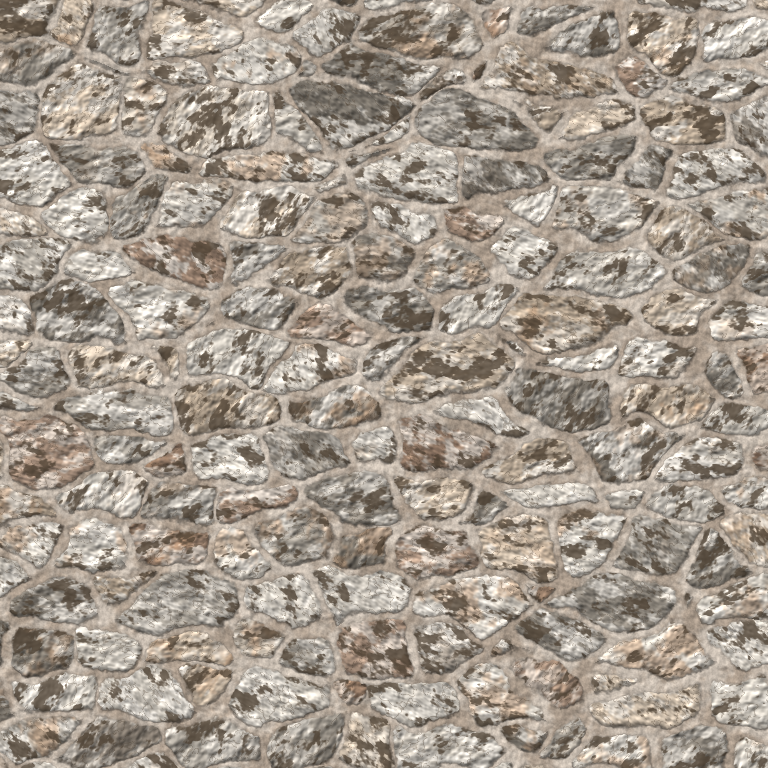
This texture is drawn by a Shadertoy shader. Its source:

```glsl
// Draws a rubble wall of rough grey, cream and rusty stones set in sandy mortar.

// Sineless hash: three random values per lattice point
vec3 hash3(vec2 p) {
    vec3 q = fract(p.xyx * vec3(.1031, .1030, .0973));
    q += dot(q, q.yxz + 33.33);
    return fract((q.xxy + q.yzz) * q.zyx);
}

float noise(vec2 p) {
    vec2 i = floor(p), f = fract(p);
    f = f * f * (3. - 2. * f);
    return mix(mix(hash3(i).x, hash3(i + vec2(1, 0)).x, f.x),
               mix(hash3(i + vec2(0, 1)).x, hash3(i + vec2(1, 1)).x, f.x), f.y);
}

// Four octaves with slow falloff, so that small detail stays strong
float fbm(vec2 p) {
    float sum = 0., amp = .4;
    for (int i = 0; i < 4; i++) {
        sum += amp * noise(p);
        p = mat2(1.6, 1.2, -1.2, 1.6) * p + 7.3;
        amp *= .68;
    }
    return sum;
}

float smoothMin(float a, float b, float k) {
    float h = max(k - abs(a - b), 0.) / k;
    return min(a, b) - h * h * k * .25;
}

// Stone centre (xy) and size weight (z) for a lattice cell, rows staggered
vec3 stoneSite(vec2 cell) {
    vec3 r = hash3(cell + 17.);
    vec2 centre = cell + .5 + (r.xy - .5) * vec2(.85, .62);
    centre.x += .5 * mod(cell.y, 2.);
    return vec3(centre, r.z * .65 - (r.z < .2 ? .5 : 0.));
}

// Distance to the stone's border; also gives its cell and outward direction
float stoneEdge(vec2 uv, out vec2 id, out vec2 outward) {
    vec2 grid = vec2(11.3, 16.), metric = vec2(1, 1.7);
    vec2 p = uv * grid, base = floor(p);
    float best = 1e3;
    vec3 own = vec3(0);
    id = base;
    for (int y = -2; y <= 2; y++)
    for (int x = -3; x <= 2; x++) {
        vec2 cell = base + vec2(x, y);
        vec3 s = stoneSite(cell);
        float d = dot((p - s.xy) * metric, p - s.xy) - s.z;
        if (d < best) { best = d; own = s; id = cell; }
    }
    float edge = 1., nearest = 1.;
    outward = vec2(0, 1);
    for (int y = -2; y <= 2; y++)
    for (int x = -3; x <= 2; x++) {
        vec2 cell = base + vec2(x, y);
        if (cell == id) continue;
        vec3 s = stoneSite(cell);
        vec2 normal = (s.xy - own.xy) * metric * grid;
        float d = (dot((p - s.xy) * metric, p - s.xy) - s.z - best) * .5 / length(normal);
        if (d < nearest) { nearest = d; outward = normalize(normal); }
        edge = smoothMin(edge, d, .011);
    }
    return edge;
}

// Rough rock face: base tint, pale mottling, rust stains, relief and dark pits
vec3 rockColor(vec2 uv, vec2 id) {
    vec3 r = hash3(id + 91.), t = hash3(id + 143.);
    float angle = (r.x - .5) * 1.8;
    mat2 turn = mat2(cos(angle), sin(angle), -sin(angle), cos(angle));
    vec2 grain = vec2(25, 40), p = turn * uv * grain + r.yz * 60.;
    vec2 toLight = vec2(-.0024, .0036);

    vec3 col = mix(vec3(.45, .425, .39), vec3(.79, .765, .725), smoothstep(0., .85, r.y));
    col = mix(col, vec3(.79, .70, .60), .55 * smoothstep(.7, .8, t.x));
    col = mix(col, vec3(.51, .39, .31), .65 * smoothstep(.92, .94, t.y));

    float mottle = smoothstep(.42, .58, fbm(p * 1.25 + 31.));
    col = mix(col, vec3(.87, .85, .82), mottle * (.45 + .35 * t.z));
    float stain = smoothstep(.48, .66, fbm(uv * 24. + r.zx * 40.));
    col = mix(col, vec3(.66, .52, .40), stain * .5 * smoothstep(.45, .95, r.z));

    float relief = fbm(p * 1.1) - fbm((p + turn * toLight * grain) * 1.1);
    col *= 1. + 2.1 * relief;
    float pits = smoothstep(.53, .65, fbm(p * 1.5 + 5.));
    float crevice = smoothstep(.03, 0., abs(fbm(p * 1.2 + 9.) - .49));
    return mix(col, vec3(.30, .25, .195), max(pits * .78, crevice * .3));
}

vec3 mortarColor(vec2 uv) {
    vec3 col = mix(vec3(.66, .60, .54), vec3(.79, .745, .695), smoothstep(.3, .65, fbm(uv * 30.)));
    float grit = fbm(uv * 75.) - fbm(uv * 75. + vec2(-.2, .3));
    return col * (1. + .6 * grit);
}

void mainImage(out vec4 fragColor, in vec2 fragCoord) {
    vec2 uv = fragCoord / iResolution.y;

    // Irregular outlines: broad bends plus fine chipping
    vec2 bend = vec2(noise(uv * 24.), noise(uv * 24. + 50.)) - .5;
    vec2 id, outward;
    float edge = stoneEdge(uv + bend * .021, id, outward);
    float inside = edge - .0030 - .0045 * noise(uv * 9. + 3.) + .013 * (fbm(uv * 48.) - .49);
    float soft = max(.0013, .7 / iResolution.y);
    float lit = dot(outward, vec2(-.45, .89));

    // Stone rims catch light above and darken below
    vec3 stone = rockColor(uv, id);
    float rim = smoothstep(.006, 0., inside);
    stone *= 1. + rim * (.18 * lit - .12);

    // Thin contact shadow on the mortar, deeper under each stone
    vec3 mortar = mortarColor(uv);
    float contact = smoothstep(-.0035, 0., inside);
    mortar *= 1. - contact * (.14 + .30 * max(-lit, 0.));

    fragColor = vec4(clamp(mix(mortar, stone, smoothstep(-soft, soft, inside)), 0., 1.), 1.);
}
```
